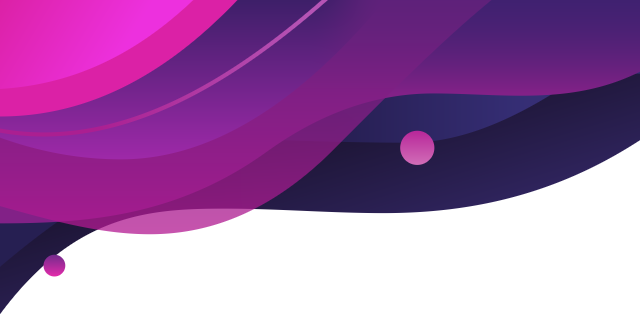
Write a Shadertoy shader that draws this background.

```glsl
// Layered violet and magenta waves sweeping over white, with two gradient discs.

// Lengths are percent of the canvas width; y runs down from the top edge.
const float WIDTH = 100.0;

// Cubic Hermite height at x; each knot holds (x, y, slope).
float curve(float x, vec3 a, vec3 b) {
    float span = b.x - a.x;
    float t = clamp((x - a.x) / span, 0.0, 1.0);
    float s = t * t * (3.0 - 2.0 * t);
    float u = 1.0 - t;
    return mix(a.y, b.y, s) + span * t * u * (a.z * u - b.z * t);
}

float curve(float x, vec3 a, vec3 b, vec3 c) {
    return x < b.x ? curve(x, a, b) : curve(x, b, c);
}

float curve(float x, vec3 a, vec3 b, vec3 c, vec3 d) {
    return x < c.x ? curve(x, a, b, c) : curve(x, c, d);
}

// Turns a height difference into a true distance in canvas units.
float toDistance(float d, float pixel) {
    return d * pixel / max(length(vec2(dFdx(d), dFdy(d))), 1e-5);
}

// Smooth coverage, full where the distance is positive.
float cover(float d, float pixel) {
    return clamp(d / pixel + 0.5, 0.0, 1.0);
}

float above(float edgeY, float y, float pixel) {
    return cover(toDistance(edgeY - y, pixel), pixel);
}

vec3 ramp(vec3 from, vec3 to, float t) {
    return mix(from, to, clamp(t, 0.0, 1.0));
}

vec3 disc(vec3 base, vec2 p, vec2 center, float radius, vec3 top, vec3 bottom, float pixel) {
    vec2 q = p - center;
    vec3 fill = ramp(top, bottom, 0.5 + 0.5 * q.y / radius);
    return mix(base, fill, cover(radius - length(q), pixel));
}

void mainImage(out vec4 fragColor, in vec2 fragCoord) {
    float pixel = WIDTH / iResolution.x;
    vec2 p = vec2(fragCoord.x, iResolution.y - fragCoord.y) * pixel;
    vec3 color = vec3(1.0);

    // Dark navy base wave
    float navyEdge = curve(p.x, vec3(0.0, 49.1, -1.35), vec3(35.2, 32.6, 0.0),
                           vec3(59.9, 33.3, 0.0), vec3(100.0, 21.9, -0.65));
    vec3 navy = ramp(vec3(0.11, 0.08, 0.20), vec3(0.21, 0.16, 0.42),
                     0.0115 * (p.x - 45.6) + 0.038 * (p.y - 22.1));
    color = mix(color, navy, above(navyEdge, p.y, pixel));

    // Indigo wave
    float indigoEdge = curve(p.x, vec3(0.0, 41.7, -0.85), vec3(43.6, 21.9, 0.03),
                             vec3(63.8, 22.3, 0.0), vec3(91.1, 11.5, -0.7));
    vec3 indigo = ramp(vec3(0.15, 0.12, 0.32), vec3(0.21, 0.18, 0.46), (p.x - 52.0) / 30.0);
    color = mix(color, indigo, above(indigoEdge, p.y, pixel));

    // Broad purple wave
    float purpleEdge = curve(p.x, vec3(0.0, 34.9, 0.0), vec3(41.7, 23.7, -0.72),
                             vec3(67.7, 14.6, 0.0), vec3(100.0, 11.2, -0.5));
    float purpleDepth = clamp(p.y / 14.6, 0.0, 1.0);
    vec3 purple = ramp(vec3(0.25, 0.13, 0.44), vec3(0.51, 0.13, 0.53),
                       purpleDepth * mix(0.35, 1.0, purpleDepth));
    color = mix(color, purple, above(purpleEdge, p.y, pixel));

    // Translucent pink ribbon
    float pinkEdge = curve(p.x, vec3(0.0, 32.2, 0.28), vec3(23.4, 36.6, 0.0),
                           vec3(52.1, 23.4, -1.0), vec3(76.8, 0.0, -0.82));
    vec3 pink = ramp(vec3(0.41, 0.13, 0.49), vec3(0.70, 0.10, 0.57), pow(p.y / 36.0, 1.3));
    color = mix(color, pink, 0.75 * above(pinkEdge, p.y, pixel));

    // Violet wave, fading into the ribbon at its upper tip
    float violetEdge = curve(p.x, vec3(0.0, 21.5, 0.36), vec3(18.9, 24.9, 0.0),
                             vec3(60.2, 0.0, -1.2));
    vec3 violet = ramp(vec3(0.24, 0.12, 0.41), vec3(0.62, 0.16, 0.66), p.y / 24.9);
    float violetFade = 1.0 - smoothstep(48.0, 60.0, p.x);
    color = mix(color, violet, violetFade * above(violetEdge, p.y, pixel));

    // Thin highlight stroke
    float strokeY = curve(p.x, vec3(0.0, 20.4, 0.18), vec3(56.0, -4.8, -0.95));
    float strokeGap = abs(toDistance(strokeY - p.y, pixel));
    vec3 stroke = ramp(vec3(0.67, 0.12, 0.57), vec3(0.71, 0.33, 0.71), (p.x - 15.0) / 33.0);
    color = mix(color, stroke, cover(0.32 - strokeGap, pixel));

    // Magenta corner and its brighter core
    float magentaEdge = curve(p.x, vec3(0.0, 18.2, 0.0), vec3(37.1, 0.0, -1.05));
    float coreEdge = curve(p.x, vec3(0.0, 13.9, -0.06), vec3(30.2, 0.0, -0.95));
    vec3 magenta = vec3(0.86, 0.13, 0.65);
    vec3 core = ramp(magenta, vec3(0.93, 0.19, 0.87), (p.x + 0.6 * p.y) / 24.0);
    color = mix(color, magenta, above(magentaEdge, p.y, pixel));
    color = mix(color, core, above(coreEdge, p.y, pixel));

    // Floating discs
    color = disc(color, p, vec2(65.2, 23.1), 2.67,
                 vec3(0.72, 0.15, 0.60), vec3(0.82, 0.43, 0.72), pixel);
    color = disc(color, p, vec2(8.5, 41.5), 1.7,
                 vec3(0.45, 0.17, 0.55), vec3(0.89, 0.17, 0.67), pixel);

    fragColor = vec4(color, 1.0);
}
```
